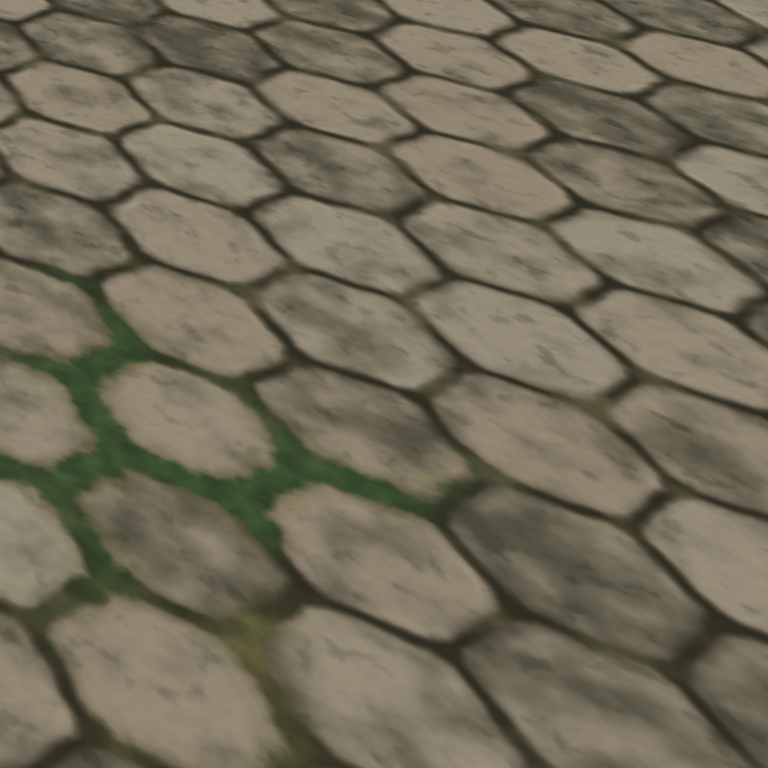
This texture is drawn by a WebGL 2 fragment shader. Its source:

```glsl
#version 300 es
precision highp float;
// Weathered hexagonal paving seen at a slant, with moss growing in the joints.
// Each canvas point is projected back onto the ground plane, where a regular
// hexagon grid gives the slabs; gradient noise adds stains, chips and moss.
uniform vec2 u_resolution;
out vec4 fragColor;

#define GRID_ORIGIN vec2(0.458, 0.573)     // canvas position of one slab centre
#define ROW_STEP vec2(0.208, -0.0185)      // projective step along a row
#define COLUMN_STEP vec2(-0.0286, -0.1696) // projective step towards the viewer
#define DEPTH_CHANGE vec2(-0.012, -0.085)  // change of depth per row, column step
#define JOINT_WIDTH 0.032
#define MOSS_WIDTH 0.055
#define EDGE_WOBBLE 0.035
#define STAIN_SCALE 2.8
#define STAIN_CONTRAST 0.62

const vec3 PALE_STONE = vec3(0.585, 0.550, 0.475);
const vec3 STAINED_STONE = vec3(0.300, 0.290, 0.235);
const vec3 WARM_STONE = vec3(0.560, 0.505, 0.425);
const vec3 DARK_JOINT = vec3(0.185, 0.175, 0.130);
const vec3 EARTH_JOINT = vec3(0.345, 0.325, 0.235);
const vec3 GREEN_MOSS = vec3(0.220, 0.305, 0.185);
const vec3 OLIVE_MOSS = vec3(0.390, 0.370, 0.225);

float hash(vec2 p) {
  vec3 h = fract(p.xyx * vec3(0.1031, 0.1030, 0.0973));
  h += dot(h, h.yzx + 33.33);
  return fract((h.x + h.y) * h.z);
}

float cornerSlope(vec2 corner, vec2 offset) {
  float angle = 6.28319 * hash(corner);
  return dot(vec2(cos(angle), sin(angle)), offset);
}

float gradientNoise(vec2 p) {
  vec2 cell = floor(p), f = fract(p), e = vec2(1.0, 0.0);
  vec2 blend = f * f * f * (f * (f * 6.0 - 15.0) + 10.0);
  float low = mix(cornerSlope(cell, f), cornerSlope(cell + e, f - e), blend.x);
  float high = mix(cornerSlope(cell + e.yx, f - e.yx), cornerSlope(cell + 1.0, f - 1.0), blend.x);
  return mix(low, high, blend.y);
}

float fbm(vec2 p) {
  float sum = 0.0, amplitude = 1.0;
  for (int octave = 0; octave < 4; octave++) {
    sum += amplitude * gradientNoise(p);
    p = mat2(1.6, 1.2, -1.2, 1.6) * p + 7.3;
    amplitude *= 0.45;
  }
  return sum;
}

// Solves the perspective projection for ground coordinates; slabs are 1 apart.
vec2 groundFromCanvas(vec2 p) {
  mat2 steps = mat2(ROW_STEP - DEPTH_CHANGE.x * p, COLUMN_STEP - DEPTH_CHANGE.y * p);
  vec2 grid = inverse(steps) * (p - GRID_ORIGIN);
  return vec2(grid.x - 0.5 * grid.y, 0.866025 * grid.y);
}

// Offset from the centre of the nearest hexagon.
vec2 hexLocal(vec2 p) {
  vec2 period = vec2(1.0, 1.73205);
  vec2 a = mod(p + 0.5 * period, period) - 0.5 * period;
  vec2 b = mod(p, period) - 0.5 * period;
  return dot(a, a) < dot(b, b) ? a : b;
}

// Distance inward from the hexagon border, with slightly rounded corners.
float hexEdge(vec2 p) {
  float sides = max(abs(p.x), dot(abs(p), vec2(0.5, 0.866025)));
  return 0.5 - max(sides, 0.915 * length(p));
}

float patchAt(vec2 p, vec2 centre, vec2 radius) {
  vec2 d = (p - centre) / radius;
  return exp(-dot(d, d));
}

void main() {
  vec2 uv = gl_FragCoord.xy / u_resolution;
  vec2 ground = groundFromCanvas(uv);
  // Moss spreads from the damp left side and thins out in the foreground.
  float damp = patchAt(uv, vec2(0.10, 0.47), vec2(0.19, 0.21))
             + patchAt(uv, vec2(0.42, 0.37), vec2(0.24, 0.09));
  float olive = patchAt(uv, vec2(0.30, 0.10), vec2(0.30, 0.17))
              + 0.6 * patchAt(uv, vec2(0.93, 0.15), vec2(0.12, 0.10));
  float moss = smoothstep(0.25, 0.90, damp + 0.65 * olive + 0.45 * fbm(ground * 1.7 + 11.0));
  // Slabs with worn, uneven borders.
  vec2 wobble = vec2(gradientNoise(ground * 4.0), gradientNoise(ground * 4.0 + 31.0));
  vec2 worn = ground + EDGE_WOBBLE * wobble;
  vec2 local = hexLocal(worn);
  vec2 slab = round((worn - local) * vec2(2.0, 1.1547));
  float chips = fbm(ground * 7.0);
  float edge = hexEdge(local) + chips * mix(0.010, 0.050, moss);
  float joint = JOINT_WIDTH + MOSS_WIDTH * moss;
  float soft = 0.022 + fwidth(ground.y);
  float stone = smoothstep(joint - soft, joint + soft, edge);
  // Stone colour: tone per slab, blotches, fine grain and a worn rim.
  float tone = hash(slab + 5.0);
  vec2 grain = ground + 40.0 * vec2(tone, hash(slab + 17.0));
  float blotches = fbm(grain * STAIN_SCALE);
  float stain = smoothstep(-0.34, 0.72, STAIN_CONTRAST * (blotches + tone - 0.5));
  stain += 0.32 * smoothstep(0.15, 0.65, fbm(grain * 5.5 + 3.0));
  vec3 color = mix(PALE_STONE, WARM_STONE, 0.6 * hash(slab + 29.0));
  color = mix(color, STAINED_STONE, min(stain, 1.0)) * (1.0 + 0.04 * fbm(grain * 13.0));
  float rim = smoothstep(joint, joint + 0.03, edge) * (1.0 - smoothstep(joint + 0.03, joint + 0.10, edge));
  color *= 1.0 + 0.22 * rim * gradientNoise(ground * 3.0 + 19.0);
  color *= mix(0.80, 1.0, smoothstep(joint - 0.01, joint + 0.07, edge));
  color = mix(color, OLIVE_MOSS, 0.45 * moss * (1.0 - smoothstep(joint, joint + 0.14, edge)));
  // Joint colour: shadow, packed earth or moss.
  vec3 filling = mix(DARK_JOINT, EARTH_JOINT, smoothstep(-0.20, 0.65, fbm(ground * 2.3 + 53.0)));
  vec3 growth = mix(GREEN_MOSS, OLIVE_MOSS, clamp(olive - 0.6 * damp + 0.3 * chips, 0.0, 1.0));
  filling = mix(filling, growth * (1.0 + 0.25 * chips), 0.9 * moss);
  fragColor = vec4(mix(filling, color, stone), 1.0);
}
```
